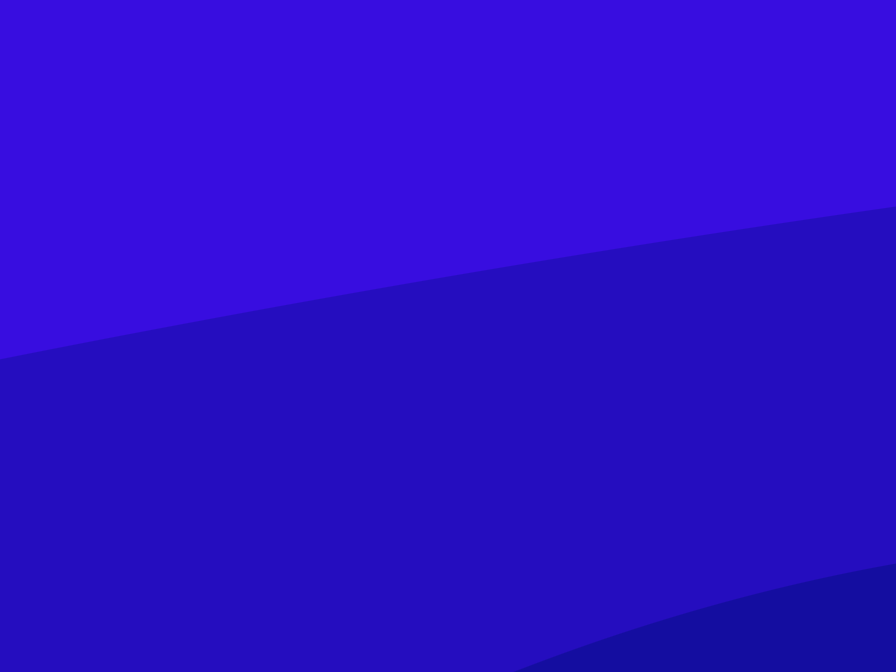
This background is drawn by a WebGL 2 fragment shader. Its source:

```glsl
#version 300 es
precision highp float;

uniform vec2 u_resolution;
out vec4 fragColor;

// Soft coverage of the area below a curve, one pixel wide at the edge
float below(float height) {
    return clamp(0.5 - height / fwidth(height), 0.0, 1.0);
}

void main() {
    vec2 uv = gl_FragCoord.xy / u_resolution;

    // Gently arched edges, as heights over the canvas width
    float upperEdge = 0.4653 + 0.2274 * uv.x + 0.038 * uv.x * (1.0 - uv.x);
    float lowerEdge = (uv.x - 0.573) * (0.378 + 0.33 * (1.0 - uv.x));

    // Flat layers, from back to front
    vec3 color = vec3(0.22, 0.05, 0.877);
    color = mix(color, vec3(0.147, 0.05, 0.75), below(uv.y - upperEdge));
    color = mix(color, vec3(0.08, 0.05, 0.627), below(uv.y - lowerEdge));

    fragColor = vec4(color, 1.0);
}
```
